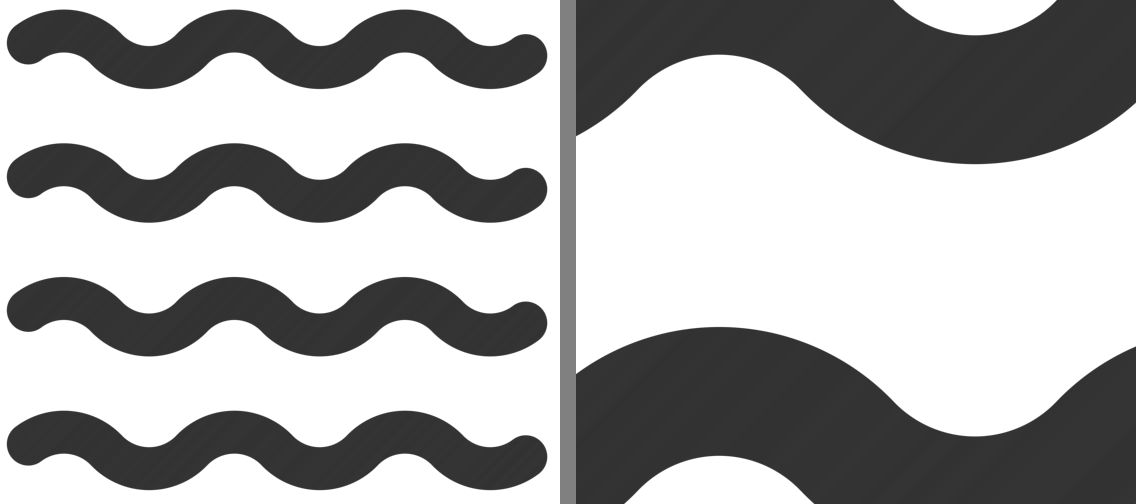
Left, the full canvas; right, a detail of the centre.
A Shadertoy shader for this pattern:

```glsl
// Four dark wavy strands with round ends, stacked at an even pitch on white.
// Each strand is a distance field to a chain of tangent circular arcs,
// with faint diagonal streaks in the ink. Lengths are in canvas heights.

const vec3 PAPER = vec3(1.0);
const vec3 INK = vec3(0.2);

const float ROWS = 4.0;
const float ROW_PITCH = 0.2653;
const float FIRST_ROW = 0.0978;      // centre line of the top row, from the top
const float CENTRE_X = 0.5497;
const float HALF_PERIOD = 0.1692;    // crest to trough
const float AMPLITUDE = 0.0362;
const float HALF_LENGTH = 0.4935;
const float HALF_WIDTH = 0.0426;

float hash(float n) {
    return fract(sin(n * 127.1) * 43758.5453);
}

// Distance to an endless chain of arcs that falls through the origin.
float arcChain(vec2 p, float halfPeriod, float amplitude, float radius) {
    float cell = round(p.x / halfPeriod);
    vec2 v = vec2(p.x - cell * halfPeriod, p.y);
    if (mod(cell, 2.0) > 0.5) v.x = -v.x;
    // Turn the trough side onto the crest side about the inflection.
    float quarter = 0.5 * halfPeriod;
    if (dot(v, vec2(radius - amplitude, -quarter)) > 0.0) v = -v;
    return abs(length(v - vec2(-quarter, amplitude - radius)) - radius);
}

// Distance to the centre line of one strand, from a crest to a trough end.
float strand(vec2 p, float halfPeriod, float amplitude, float halfLength) {
    // The strand has half-turn symmetry, so only its left end is needed.
    if (p.x > 0.0) p = -p;
    float quarter = 0.5 * halfPeriod;
    float radius = (quarter * quarter + amplitude * amplitude) / (2.0 * amplitude);

    vec2 arcCentre = vec2(-2.5 * halfPeriod, amplitude - radius);
    float reach = -halfLength - arcCentre.x;
    vec2 radial = vec2(reach, sqrt(radius * radius - reach * reach));
    vec2 fromTip = p - arcCentre - radial;

    // Beyond the tip the nearest point is the tip itself.
    if (dot(fromTip, vec2(radial.y, -radial.x)) < 0.0) return length(fromTip);
    return arcChain(p, halfPeriod, amplitude, radius);
}

// Faint rising streaks, a random tone for each thin diagonal band.
float streaks(vec2 p, float spacing) {
    float band = (p.x - p.y) / spacing;
    float tone = mix(hash(floor(band)), hash(floor(band) + 1.0),
                     smoothstep(0.0, 1.0, fract(band)));
    return tone - 0.5;
}

void mainImage(out vec4 fragColor, in vec2 fragCoord) {
    vec2 uv = fragCoord / iResolution.y;
    float pixel = 1.0 / iResolution.y;

    // Repeat down the canvas
    float depth = 1.0 - uv.y - FIRST_ROW;
    float row = clamp(round(depth / ROW_PITCH), 0.0, ROWS - 1.0);
    vec2 local = vec2(uv.x - CENTRE_X, row * ROW_PITCH - depth);

    // Smooth edge and ink
    float d = strand(local, HALF_PERIOD, AMPLITUDE, HALF_LENGTH) - HALF_WIDTH;
    float coverage = 1.0 - smoothstep(-0.8 * pixel, 0.8 * pixel, d);
    vec3 ink = INK + 0.012 * streaks(uv, 0.012);

    fragColor = vec4(mix(PAPER, ink, coverage), 1.0);
}
```
